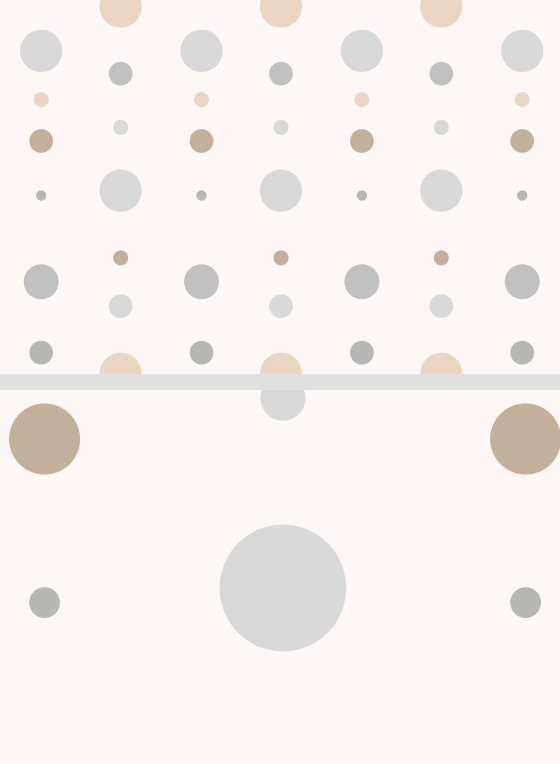
Top: the whole. Bottom: its middle third, enlarged.
A Shadertoy shader for this pattern:

```glsl
// Flat dots of several sizes strung in two alternating vertical columns on a
// warm off-white ground. Space is folded into one column pair that wraps both
// ways, and a short loop lays the six dots of the current column.

const vec3 palette[5] = vec3[5](
    vec3(0.851, 0.851, 0.851),  // pale grey
    vec3(0.757, 0.757, 0.757),  // mid grey
    vec3(0.718, 0.718, 0.714),  // dark grey
    vec3(0.918, 0.839, 0.765),  // beige
    vec3(0.769, 0.686, 0.608)); // brown

// Each dot: height from the top, radius, palette index
const vec3 evenColumn[6] = vec3[6](
    vec3(0.1360, 0.0565, 0), vec3(0.2660, 0.0201, 3), vec3(0.3770, 0.0317, 4),
    vec3(0.5228, 0.0137, 2), vec3(0.7533, 0.0467, 1), vec3(0.9430, 0.0317, 2));
const vec3 oddColumn[6] = vec3[6](
    vec3(0.0176, 0.0565, 3), vec3(0.1970, 0.0317, 1), vec3(0.3406, 0.0201, 0),
    vec3(0.5098, 0.0565, 0), vec3(0.6895, 0.0201, 4), vec3(0.8185, 0.0317, 0));

// Signed distance between heights on a strip that repeats every period
float wrapped(float d, float period) {
    return mod(d + 0.5 * period, period) - 0.5 * period;
}

void mainImage(out vec4 fragColor, in vec2 fragCoord) {
    // Canvas is 1.5 wide and 1 high, measured down from the top left
    vec2 uv = fragCoord / iResolution.xy;
    vec2 p = vec2(1.5 * uv.x, 1.0 - uv.y);
    float pixel = 1.0 / iResolution.y;

    // Fold x into one pair of columns
    float pair = fract((p.x - 0.1103) / 0.4295 + 0.25);
    bool isOdd = pair > 0.5;
    float x = (pair - (isOdd ? 0.7455 : 0.25)) * 0.4295;

    // Lay the dots over the ground
    vec3 color = vec3(0.993, 0.973, 0.961);
    for (int i = 0; i < 6; i++) {
        vec3 dot6 = isOdd ? oddColumn[i] : evenColumn[i];
        float edge = length(vec2(x, wrapped(p.y - dot6.x, 0.982))) - dot6.y;
        float cover = clamp(0.5 - edge / pixel, 0.0, 1.0);
        color = mix(color, palette[int(dot6.z)], cover);
    }
    fragColor = vec4(color, 1.0);
}
```
